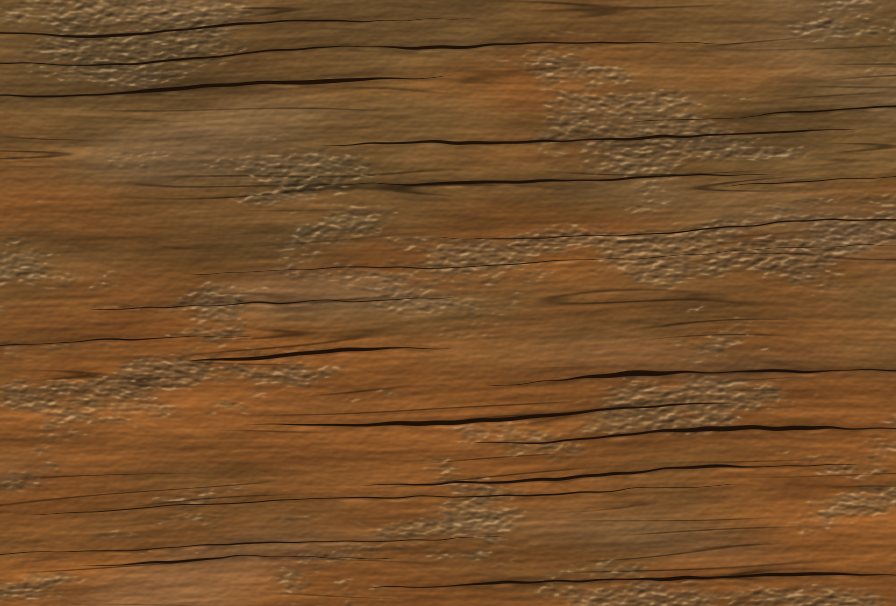
A WebGL 2 fragment shader for this texture:

```glsl
#version 300 es
precision highp float;

uniform vec2 u_resolution;
out vec4 fragColor;

float hash(vec2 p) {
    vec3 q = fract(p.xyx * 0.1031);
    q += dot(q, q.yzx + 33.33);
    return fract((q.x + q.y) * q.z);
}

float cornerRamp(vec2 cell, vec2 offset) {
    float angle = 6.2832 * hash(cell);
    return dot(vec2(cos(angle), sin(angle)), offset);
}

// Gradient noise, roughly -1 to 1
float noise(vec2 p) {
    vec2 i = floor(p), f = p - i;
    vec2 u = f * f * f * (f * (f * 6.0 - 15.0) + 10.0);
    vec2 e = vec2(1.0, 0.0);
    float low = mix(cornerRamp(i, f), cornerRamp(i + e, f - e), u.x);
    float high = mix(cornerRamp(i + e.yx, f - e.yx), cornerRamp(i + 1.0, f - 1.0), u.x);
    return 1.4 * mix(low, high, u.y);
}

// Height of the crumbled surface fibres
float relief(vec2 p) {
    return noise(p * vec2(42.0, 88.0)) + 0.6 * noise(p * vec2(85.0, 170.0) + 31.0);
}

// Long fibres in three widths
float grain(vec2 p) {
    return 0.45 * noise(p * vec2(1.6, 24.0) + 7.0)
         + 0.45 * noise(p * vec2(4.0, 70.0) + 19.0)
         + 0.50 * noise(p * vec2(11.0, 150.0) + 43.0);
}

// x: dark opening, y: soft shade around it, z: lit lower lip
vec3 cracks(vec2 p, float pixel) {
    vec3 result = vec3(0.0);
    for (int i = 0; i < 21; i++) {
        float id = float(i);
        float center = 1.5 * hash(vec2(id, 3.0));
        float halfLength = mix(0.22, 0.75, hash(vec2(id, 11.0)));
        float along = (p.x - center) / halfLength;
        float taper = max(1.0 - along * along, 0.0);
        float line = (id + 0.2 + 0.6 * hash(vec2(id, 23.0))) / 20.0 - 0.03
                   + 0.010 * noise(vec2(p.x * 3.0, id + 0.5))
                   + 0.003 * noise(vec2(p.x * 17.0, id + 40.5));
        float size = hash(vec2(id, 37.0));
        float width = mix(0.0009, 0.0044, size * size) * taper
                    * (0.8 + 0.9 * noise(vec2(p.x * 7.0, id + 80.5)));
        float side = p.y - line;
        float open = clamp((width - abs(side)) / pixel + 0.5, 0.0, 1.0)
                   * smoothstep(0.0, 0.12, taper);
        float shade = exp(-abs(side) / 0.006) * taper * (0.4 + 0.6 * size);
        float lip = exp(-pow((side + width + 0.004) / 0.0025, 2.0)) * taper;
        result = max(result, vec3(open, shade, lip));
    }
    return result;
}

void main() {
    vec2 p = gl_FragCoord.xy / u_resolution.y;
    float pixel = 1.0 / u_resolution.y;

    // Fibres climb slightly to the right and bend a little
    vec2 q = p;
    q.y -= 0.03 * p.x + 0.018 * noise(p * vec2(1.3, 2.6) + 5.0);

    // Olive brown above, warmer brown below
    float warmth = 0.55 * noise(q * vec2(1.6, 5.0) + 12.0)
                 + 0.25 * noise(q * vec2(4.0, 16.0) + 3.0) + 0.9 * (0.55 - p.y);
    vec3 color = mix(vec3(0.42, 0.31, 0.175), vec3(0.51, 0.315, 0.15),
                     smoothstep(-0.5, 0.45, warmth));
    color *= 1.0 + 0.16 * noise(q * vec2(2.0, 8.0) + 61.0);

    // Weathered patches with ragged borders
    float patches = noise(q * vec2(2.3, 6.5) + 27.0)
                  + 0.45 * noise(q * vec2(7.0, 22.0) + 9.0)
                  + 0.25 * noise(q * vec2(24.0, 60.0) + 15.0);
    float worn = smoothstep(0.1, 0.5, patches);
    float border = 4.0 * worn * (1.0 - worn);
    float pale = smoothstep(0.1, 0.7, noise(q * vec2(1.8, 7.0) + 71.0));
    color = mix(color, vec3(0.43, 0.345, 0.235), 0.6 * worn);
    color = mix(color, vec3(0.56, 0.44, 0.32), 0.4 * pale);

    // Fibres and hairline streaks
    color *= 1.0 + 0.27 * grain(q);
    float hairline = 1.0 - smoothstep(0.0, 0.11, abs(noise(q * vec2(2.2, 36.0) + 51.0)));
    hairline *= smoothstep(0.0, 0.5, noise(q * vec2(3.0, 14.0) + 83.0));
    color *= 1.0 - 0.38 * hairline;

    // Side-lit relief with bright flecks
    float slope = relief(q) - relief(q + vec2(-0.0022, 0.0038));
    color *= 1.0 + slope * (0.09 + 0.28 * worn);
    float flecks = smoothstep(0.3, 1.0, slope) * max(worn, border);
    color = mix(color, vec3(0.74, 0.63, 0.47), 0.5 * flecks);

    // Cracks
    vec3 crack = cracks(vec2(p.x, q.y), pixel);
    color *= 1.0 - 0.33 * crack.y;
    color += vec3(0.13, 0.10, 0.07) * crack.z * smoothstep(-0.2, 0.6, noise(q * vec2(22.0, 30.0)));
    color = mix(color, vec3(0.10, 0.055, 0.025), 0.95 * crack.x);

    fragColor = vec4(clamp(color, 0.0, 1.0), 1.0);
}
```
